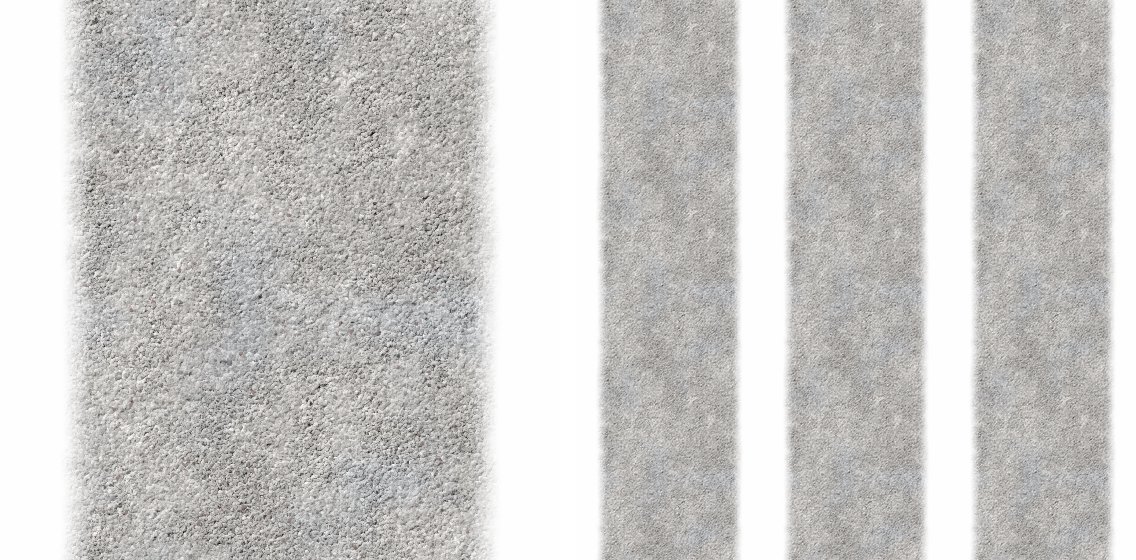
Left, the tile; right, the same tile 3 across and 3 down.
Reproduce this texture procedurally as a WebGL 2 fragment shader.

```glsl
#version 300 es
precision highp float;
// Strip of pale gritty concrete with loose stones, fading to white at both sides.
uniform vec2 u_resolution;
out vec4 fragColor;

const vec2 LIGHT = vec2(-0.6, 0.8);
const vec3 WHITE = vec3(0.996);

vec3 hash3(vec3 p) {
    p = fract(p * vec3(0.1031, 0.1030, 0.0973));
    p += dot(p, p.yxz + 33.33);
    return fract((p.xxy + p.yxx) * p.zyx);
}

// Value noise that wraps after n cells
float noise(vec2 uv, float n, float seed) {
    vec2 p = uv * n, i = floor(p), f = fract(p);
    f = f * f * (3.0 - 2.0 * f);
    float a = hash3(vec3(mod(i, n), seed)).x;
    float b = hash3(vec3(mod(i + vec2(1, 0), n), seed)).x;
    float c = hash3(vec3(mod(i + vec2(0, 1), n), seed)).x;
    float d = hash3(vec3(mod(i + vec2(1, 1), n), seed)).x;
    return mix(mix(a, b, f.x), mix(c, d, f.x), f.y);
}

float fbm(vec2 uv, float n, float seed) {
    float sum = 0.0, gain = 0.5;
    for (int k = 0; k < 4; k++) {
        sum += gain * noise(uv, n, seed + float(k));
        n *= 2.0;
        gain *= 0.5;
    }
    return sum / 0.9375;
}

// Slope of a rough surface towards the light
float slope(vec2 uv, float n, float seed) {
    return fbm(uv, n, seed) - fbm(uv + 0.002 * LIGHT, n, seed);
}

// Nearest grain of n wrapped cells: offset from its centre, gap to the next grain, id
vec4 grain(vec2 uv, float n, float seed) {
    vec2 p = uv * n, base = floor(p), offset = vec2(0);
    float first = 9.0, second = 9.0, id = 0.0;
    for (int y = -1; y <= 1; y++)
    for (int x = -1; x <= 1; x++) {
        vec2 cell = base + vec2(x, y);
        vec3 h = hash3(vec3(mod(cell, n), seed));
        vec2 r = p - cell - h.xy;
        float d = length(r);
        if (d < first) {
            second = first;
            first = d;
            offset = r;
            id = h.z;
        } else second = min(second, d);
    }
    return vec4(offset, second - first, id);
}

// Relief of one grain layer: lit face, own tone and shadowed gap
float relief(vec4 g, float shadow) {
    float lit = dot(g.xy, LIGHT);
    float gap = 1.0 - smoothstep(0.02, 0.34, g.z);
    return 0.12 * lit + 0.12 * (g.w - 0.5) - shadow * gap * smoothstep(-0.05, 0.45, -lit);
}

// Sparse coloured stones, each with a shadow at its lower right
vec3 addStones(vec3 col, vec2 uv, float n, float seed) {
    vec4 g = grain(uv, n, seed);
    float present = step(0.86, g.w);
    float pick = fract(g.w * 91.7), turn = 6.283 * fract(g.w * 37.3);
    float radius = mix(0.14, 0.32, fract(g.w * 53.9));
    mat2 spin = mat2(cos(turn), sin(turn), -sin(turn), cos(turn));
    vec2 squash = vec2(0.8, 1.3);
    float body = length(spin * g.xy * squash);
    float shadowDist = length(spin * (g.xy + LIGHT * 0.09) * squash);
    vec3 tint = pick < 0.25 ? vec3(0.66, 0.53, 0.51)
              : pick < 0.55 ? vec3(0.82, 0.76, 0.70)
              : pick < 0.8 ? vec3(0.89, 0.88, 0.86) : vec3(0.60, 0.60, 0.61);
    tint += 0.3 * dot(g.xy, LIGHT);
    col *= 1.0 - 0.35 * present * (1.0 - smoothstep(radius - 0.03, radius + 0.07, shadowDist));
    return mix(col, tint, 0.75 * present * (1.0 - smoothstep(radius - 0.09, radius, body)));
}

vec3 concrete(vec2 uv) {
    // Ragged grain outlines
    vec2 warp = vec2(noise(uv, 290.0, 1.0), noise(uv, 290.0, 2.0)) - 0.5;
    vec2 p = uv + 0.0045 * warp;

    // Broad patches, rough clumps and pale smears
    float rough = smoothstep(0.3, 0.75, fbm(uv, 18.0, 21.0));
    float pale = smoothstep(0.64, 0.78, fbm(uv, 22.0, 31.0));
    float tone = 0.755 + 0.09 * (fbm(uv, 5.0, 11.0) - 0.5) + 0.06 * pale;

    // Grains of two sizes over a rough ground
    float lit = slope(uv, 95.0, 81.0);
    tone += 0.5 * lit - 0.28 * smoothstep(0.07, 0.24, -lit);
    tone += relief(grain(p, 152.0, 41.0), mix(0.10, 0.42, rough));
    tone += 0.65 * relief(grain(p, 246.0, 42.0), mix(0.08, 0.3, rough));
    tone += 0.1 * (noise(uv, 480.0, 43.0) - 0.5);

    float cool = smoothstep(0.45, 0.8, fbm(uv, 7.0, 51.0));
    vec3 col = tone + mix(vec3(0.011, 0.001, -0.010), vec3(-0.010, -0.006, 0.0), cool);
    return addStones(col, p, 88.0, 61.0);
}

// Coverage of the strip, with softly uneven sides
float strip(vec2 uv) {
    float side = min(uv.x, 1.0 - uv.x) + 0.022 * (fbm(uv, 12.0, 71.0) - 0.5);
    return smoothstep(0.104, 0.174, side);
}

void main() {
    vec3 sum = vec3(0);
    // Four samples per pixel smooth the edges
    for (int k = 0; k < 4; k++) {
        vec2 uv = (gl_FragCoord.xy + vec2(k & 1, k >> 1) * 0.5 - 0.25) / u_resolution;
        sum += mix(WHITE, clamp(concrete(uv), 0.0, 1.0), strip(uv));
    }
    fragColor = vec4(sum * 0.25, 1.0);
}
```
